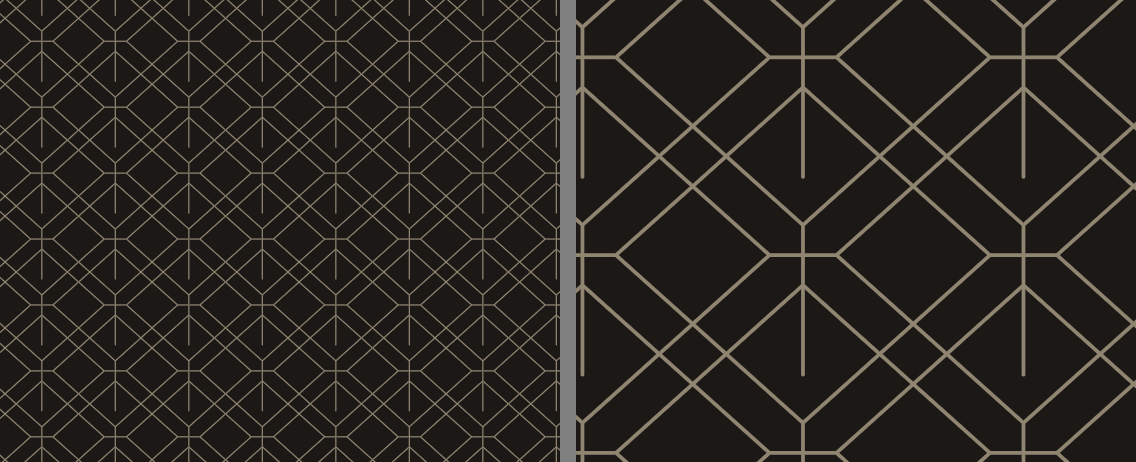
Left: the whole. Right: its middle third, enlarged.
A WebGL 1 fragment shader for this pattern:

```glsl
precision highp float;
// Thin bronze art-deco lattice: paired diagonals, crossbars and stems on near-black.

uniform vec2 u_resolution;

// Lengths are in canvas heights; cell fractions run from 0 to 1.
#define CELL_SIZE vec2(0.1591, 0.1427)
#define FIRST_NODE vec2(0.0905, 0.0893)
#define NODE_RADIUS 0.152
#define STEM_END 0.604
#define LINE_WIDTH 0.00272
#define GROUND_COLOR vec3(0.104, 0.096, 0.086)
#define LINE_COLOR vec3(0.565, 0.520, 0.445)

// Diagonals in one mirrored quarter of a cell; the node itself stays open.
float diagonalDistance(vec2 quarter) {
  float nodeRays = abs(abs(quarter.x - quarter.y) - NODE_RADIUS);
  float cornerRay = abs(quarter.x + quarter.y - (1.0 - NODE_RADIUS));
  return min(nodeRays, cornerRay) / length(1.0 / CELL_SIZE);
}

// Horizontal bar joining the left and right points of a node.
float barDistance(vec2 quarter) {
  vec2 offset = vec2(max(quarter.x - NODE_RADIUS, 0.0), quarter.y);
  return length(offset * CELL_SIZE);
}

// Stem from the top of a node down into the diamond below.
float stemDistance(vec2 cell, float across) {
  float stemLength = NODE_RADIUS + STEM_END;
  float along = fract(cell.y + NODE_RADIUS);
  float beyond = max(min(along - stemLength, 1.0 - along), 0.0);
  return length(vec2(across, beyond) * CELL_SIZE);
}

void main() {
  // Measure downward from the top-left corner.
  vec2 fromTop = vec2(gl_FragCoord.x, u_resolution.y - gl_FragCoord.y);
  vec2 cell = (fromTop / u_resolution.y - FIRST_NODE) / CELL_SIZE;
  vec2 quarter = abs(fract(cell + 0.5) - 0.5);

  float lineDistance = min(diagonalDistance(quarter), barDistance(quarter));
  lineDistance = min(lineDistance, stemDistance(cell, quarter.x));

  // Pixel coverage smooths the line edges.
  float edge = (0.5 * LINE_WIDTH - lineDistance) * u_resolution.y;
  float coverage = clamp(edge + 0.5, 0.0, 1.0);
  gl_FragColor = vec4(mix(GROUND_COLOR, LINE_COLOR, coverage), 1.0);
}
```
